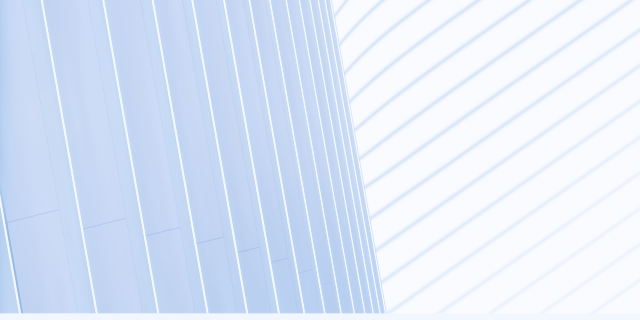
Give the GLSL for this background, as a WebGL 2 fragment shader.

```glsl
#version 300 es
precision highp float;
// Pale blue leaning wall of narrowing panels beside white curved diagonal ribs.
uniform vec2 u_resolution;
out vec4 fragColor;

const float LEAN = 0.1755;       // sideways drift of the wall per unit of descent
const float WALL_EDGE = 1.0365;  // wall edge at the top of the canvas
const float SHRINK = 0.2207;     // exponential narrowing of the panels
const float FAR_OFFSET = 0.0651;
const float FIRST_SPAN = 1.211;
const vec3 WHITE = vec3(0.982, 0.986, 1.0);
const vec3 RIB_BLUE = vec3(0.83, 0.89, 0.965);
const vec3 PANEL_BLUE = vec3(0.75, 0.826, 0.946);
const vec3 PANEL_LIGHT = vec3(0.79, 0.85, 0.957);
const vec3 SHADE_BLUE = vec3(0.69, 0.795, 0.937);

float hash(vec2 p) {
    vec3 q = fract(vec3(p.xyx) * 0.1031);
    q += dot(q, q.yzx + 33.33);
    return fract((q.x + q.y) * q.z);
}

float noise(vec2 p) {
    vec2 i = floor(p), f = fract(p);
    f = f * f * (3.0 - 2.0 * f);
    return mix(mix(hash(i), hash(i + vec2(1, 0)), f.x),
               mix(hash(i + vec2(0, 1)), hash(i + vec2(1, 1)), f.x), f.y);
}

// Antialiased stroke from a signed distance
float stroke(float dist, float halfWidth, float pixel) {
    return 1.0 - smoothstep(halfWidth - 0.6 * pixel, halfWidth + 0.6 * pixel, abs(dist));
}

// Position of the n-th wall fin in the sheared coordinate
float finPosition(float n) {
    return WALL_EDGE + FAR_OFFSET - FIRST_SPAN * exp(-SHRINK * n);
}

// White vault with soft blue diagonal grooves; p.y grows downwards
vec3 vault(vec2 p, float wallDist) {
    float bend = 0.078 * exp(-max(wallDist, 0.0) / 0.1) * clamp(1.0 - p.y / 0.6, 0.0, 1.0);
    float across = (p.y + 0.7 * p.x - bend - 0.823) / 0.1117;
    float offset = fract(across + 0.5) - 0.5;
    float groove = exp(-offset * offset / 0.0052);
    float halo = exp(-abs(offset) / 0.17);
    float fade = 1.0 - 0.65 * smoothstep(1.7, 2.7, p.x + p.y);
    vec3 color = mix(WHITE, vec3(0.945, 0.967, 1.0), 0.5 * halo * fade);
    return mix(color, RIB_BLUE, 0.85 * groove * fade);
}

// Blue panels separated by bright fins
vec3 wall(vec2 p, float s, float pixel) {
    float gap = WALL_EDGE - s + FAR_OFFSET;
    float n = floor(log(FIRST_SPAN / gap) / SHRINK);
    float left = finPosition(n), right = finPosition(n + 1.0);
    float width = right - left;
    float f = clamp((s - left) / width, 0.0, 1.0);

    // Panel face, then the flange by the next fin
    vec3 color = mix(PANEL_BLUE, PANEL_LIGHT, smoothstep(0.0, 0.7, f));
    float flange = smoothstep(0.73, 0.77, f);
    color = mix(color, vec3(0.77, 0.85, 0.957), flange * 0.7);
    color = mix(color, SHADE_BLUE, 0.45 * smoothstep(0.9, 1.0, f));

    // Broad light: lilac above, deeper blue below and towards the edge
    float depth = smoothstep(0.3, 1.0, p.y) * smoothstep(0.2, 1.1, p.x);
    color = mix(color, SHADE_BLUE, 0.7 * depth);
    color = mix(color, vec3(0.85, 0.90, 0.975), 0.4 * exp(-4.0 * length(p - vec2(0.1, 0.35))));
    color = mix(color, vec3(0.64, 0.77, 0.93), 0.6 * exp(-max(p.x, 0.0) / 0.025));
    color += 0.018 * (noise(vec2(s * 35.0 + 20.0, p.y * 3.0)) - 0.5);

    // Fine seams along and across each panel
    float wide = smoothstep(0.03, 0.09, width);
    float upright = stroke((f - 0.75) * width, 0.0012, pixel);
    float seamY = 0.698 + 0.017 * n + 0.0015 * n * n - 0.24 * (f * width);
    float crossing = stroke(p.y - seamY, 0.0015, pixel) * (1.0 - smoothstep(0.72, 0.76, f));
    color -= wide * (0.035 * upright + 0.08 * crossing) * vec3(1.0, 0.8, 0.4);

    // Dark crack beside the leftmost fin
    float crack = stroke(s - finPosition(0.0) - 0.007, 0.003, pixel) * smoothstep(0.5, 0.75, p.y);
    color = mix(color, vec3(0.46, 0.63, 0.86), 0.6 * crack);

    // Bright fins with a faint glow
    float finDist = max(min(s - left, right - s), 0.0);
    float glow = 0.22 * exp(-finDist / 0.006);
    float fin = stroke(finDist, mix(0.0022, 0.0034, wide), pixel);
    return mix(color, vec3(0.965, 0.985, 1.0), max(glow, 0.92 * fin));
}

void main() {
    float pixel = 1.0 / u_resolution.y;
    vec2 p = gl_FragCoord.xy * pixel;
    p.x *= 2.0 * u_resolution.y / u_resolution.x;
    p.y = 1.0 - p.y;
    float s = p.x - LEAN * p.y;
    float wallDist = s - WALL_EDGE;

    // The wall is evaluated only up to its edge
    float outside = smoothstep(-pixel, pixel, wallDist);
    vec3 color = mix(wall(p, min(s, WALL_EDGE), pixel), vault(p, wallDist), outside);

    // Pale strip along the bottom
    float strip = smoothstep(-pixel, pixel, p.y - 0.979);
    color = mix(color, vec3(0.95, 0.97, 1.0), strip);
    fragColor = vec4(color, 1.0);
}
```
